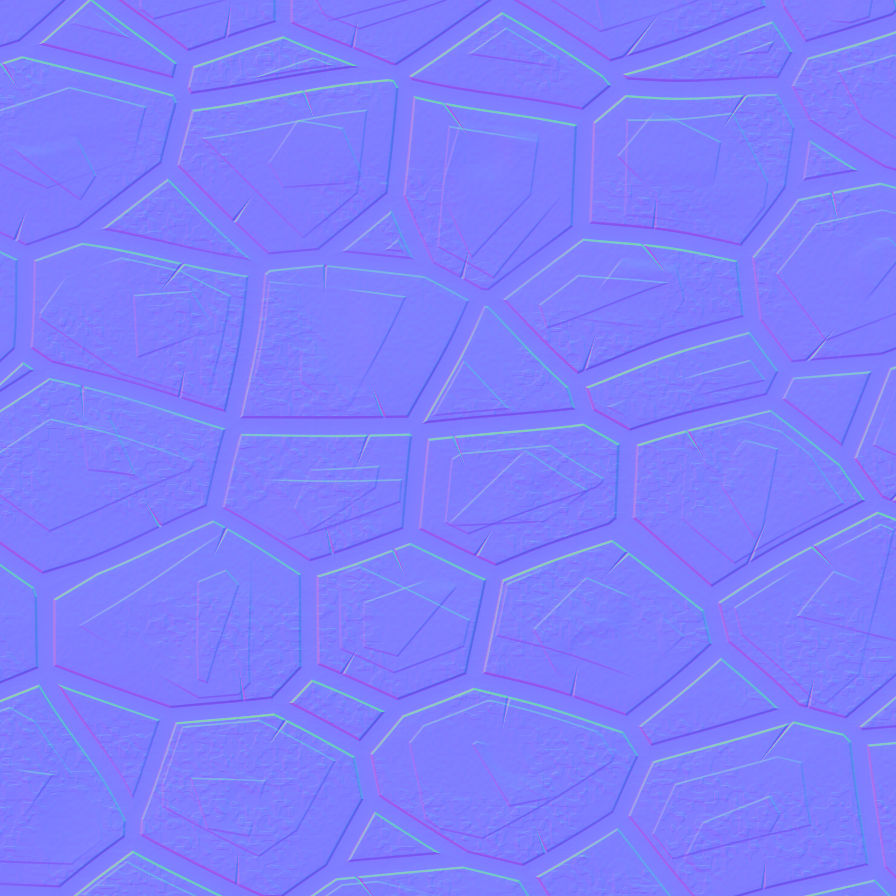
Write a WebGL 1 fragment shader that draws this texture map.

```glsl
precision highp float;
uniform vec2 u_resolution;

const vec2 GRID = vec2(4.0, 5.3);
const float TAU = 6.2832;

float hash(vec2 p) {
  vec3 q = fract(p.xyx * 0.1031);
  q += dot(q, q.yzx + 33.33);
  return fract((q.x + q.y) * q.z);
}

float noise(vec2 p) {
  vec2 i = floor(p), f = fract(p);
  f = f * f * (3.0 - 2.0 * f);
  return mix(mix(hash(i), hash(i + vec2(1, 0)), f.x),
             mix(hash(i + vec2(0, 1)), hash(i + 1.0), f.x), f.y);
}

vec2 direction(float angle) { return vec2(cos(angle), sin(angle)); }

// Stone seed: position and size penalty; kind 0 is a slab, kind 1 a filler
vec3 stoneSite(vec2 cell, float kind) {
  vec2 key = cell + 17.0 + kind * 53.0;
  vec2 jitter = vec2(hash(key), hash(key + 91.0)) - 0.5;
  vec2 anchor = vec2(0.5 * mod(cell.y, 2.0) - 0.25, 0.0) + 0.5 * (1.0 - kind);
  float size = hash(key + 37.0);
  float penalty = mix(0.08 * size, 0.19 + 0.13 * size, kind);
  return vec3(cell + anchor + 0.58 * jitter, penalty);
}

float power(vec2 q, vec3 site) {
  vec2 r = q - site.xy;
  return dot(r, r) + site.z;
}

// Signed distance inside an irregular five-sided ledge
float ledge(vec2 v, float size, float seed) {
  float d = 1.0;
  for (int k = 0; k < 5; k++) {
    float fk = float(k);
    float turn = seed * TAU + fk * TAU / 5.0 + 0.8 * hash(vec2(fk, seed * 71.0));
    float reach = size * mix(0.2, 1.0, hash(vec2(fk + 9.0, seed * 43.0)));
    d = min(d, reach - dot(v, direction(turn)));
  }
  return d;
}

// Tapered notch running inward from the stone rim
float crack(vec2 v, float edge, float angle, float offset) {
  vec2 dir = direction(angle);
  float taper = clamp(1.0 - edge / 0.036, 0.0, 1.0);
  float across = abs(dot(v, vec2(-dir.y, dir.x)) + offset);
  float line = 1.0 - smoothstep(0.0, 0.003 * max(taper, 0.25), across);
  return line * taper * step(0.0, dot(v, dir));
}

// Worn patches of small pits over fine grain
float roughness(vec2 p) {
  float worn = smoothstep(0.35, 0.75, noise(p * 13.0));
  float pits = smoothstep(0.5, 0.66, noise(p * vec2(100.0, 125.0)));
  float specks = smoothstep(0.6, 0.8, noise(p * 185.0 + 7.0));
  return worn * (0.0003 * pits + 0.0003 * specks) + 0.00017 * noise(p * 230.0);
}

float height(vec2 p) {
  vec2 w = p + 0.009 * (vec2(noise(p * 8.0), noise(p * 8.0 + 40.0)) - 0.5);
  vec2 q = w * GRID, base = floor(q);

  // Find the stone that owns this point
  vec3 stone = vec3(0.0);
  float best = 1000.0;
  for (int y = -1; y <= 1; y++)
  for (int x = -1; x <= 1; x++)
  for (int k = 0; k < 2; k++) {
    vec3 s = stoneSite(base + vec2(x, y), float(k));
    float d = power(q, s);
    if (d < best) { best = d; stone = s; }
  }

  // Distances to the rim and to an unevenly inset inner face
  float edge = 1.0, inner = 1.0;
  for (int y = -2; y <= 2; y++)
  for (int x = -2; x <= 2; x++)
  for (int k = 0; k < 2; k++) {
    vec3 s = stoneSite(base + vec2(x, y), float(k));
    vec2 apart = s.xy - stone.xy;
    if (dot(apart, apart) > 0.0001) {
      float d = (power(q, s) - best) / (2.0 * length(apart * GRID));
      float r = hash(s.xy * 37.0 + stone.xy * 91.0);
      edge = min(edge, d);
      inner = min(inner, d - mix(0.015, 0.075, r * r));
    }
  }
  edge -= 0.0085;

  float seed = hash(stone.xy * 57.0);
  float slab = 1.0 - step(0.1, stone.z);
  vec2 local = w - stone.xy / GRID;
  float body = smoothstep(0.0, 0.0029, edge);

  // Raised rim, soft shoulder and chipped inner face
  float h = body * 0.0034 * (0.4 + 1.0 * noise(p * 7.0));
  h += 0.0004 * smoothstep(-0.0085, 0.01, edge);
  h += body * (0.0012 * smoothstep(-0.0012, 0.0012, inner)
       * smoothstep(0.1, 0.5, noise(w * 11.0 + 5.0)) + 0.014 * min(inner, 0.0));

  // Broken ledge and cracks on the slabs
  float inside = slab * smoothstep(0.015, 0.03, edge);
  float broken = smoothstep(0.3, 0.6, noise(w * 17.0 + seed * 30.0));
  float rise = smoothstep(-0.0012, 0.0012, ledge(local, 0.07, seed));
  h += inside * broken * 0.0011 * rise;
  for (int k = 0; k < 2; k++) {
    float fk = float(k);
    float key = fract(seed * 7.0 + fk * 0.37);
    float angle = TAU * (0.25 + 0.5 * fk) + 1.5 * (key - 0.5);
    h -= slab * body * 0.0034 * crack(local, edge, angle, 0.06 * (seed - 0.5));
  }
  return h + roughness(p) * (0.2 + 0.8 * body) + 0.0002 * noise(p * 40.0);
}

void main() {
  vec2 p = gl_FragCoord.xy / min(u_resolution.x, u_resolution.y);
  float e = 0.0011;
  float h = height(p);
  vec2 slope = vec2(height(p + vec2(e, 0)) - h, h - height(p + vec2(0, e))) / e;

  // Steep faces toward the top read stronger than the others
  slope.x /= 1.0 + 1.3 * abs(slope.x);
  slope.y /= 1.0 + 1.3 * max(-slope.y, 0.0);
  vec3 n = normalize(vec3(slope, 1.0));
  gl_FragColor = vec4(vec3(0.5, 0.495, 0.44) + n * vec3(0.36, 0.36, 0.56), 1.0);
}
```
